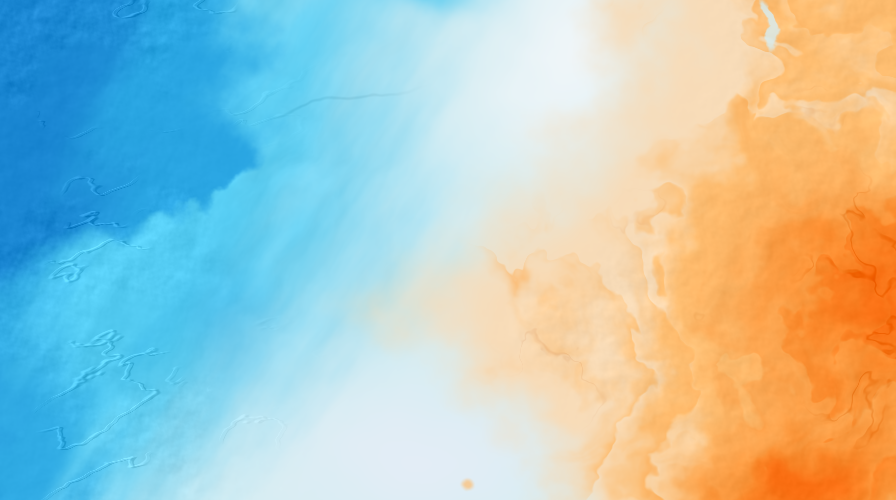
A Shadertoy shader for this background:

```glsl
#define DEEP_BLUE vec3(0.08, 0.50, 0.81)
#define BLUE vec3(0.14, 0.63, 0.88)
#define CYAN vec3(0.32, 0.79, 0.94)
#define MIST vec3(0.84, 0.93, 0.95)
#define CREAM vec3(0.97, 0.86, 0.72)
#define APRICOT vec3(0.99, 0.74, 0.44)
#define ORANGE vec3(0.98, 0.55, 0.18)
#define FLAME vec3(0.98, 0.42, 0.06)
#define WARP 0.09
#define RELIEF 0.36
#define VEIN_WIDTH 0.012
#define TERRACES 6.0

float hash(vec2 p) {
    p = fract(p * vec2(0.1031, 0.1137));
    p += dot(p, p.yx + 33.33);
    return fract((p.x + p.y) * p.x * 17.0);
}

float noise(vec2 p) {
    vec2 i = floor(p), f = fract(p);
    f = f * f * (3.0 - 2.0 * f);
    return mix(mix(hash(i), hash(i + vec2(1, 0)), f.x),
               mix(hash(i + vec2(0, 1)), hash(i + vec2(1, 1)), f.x), f.y);
}

float fbm(vec2 p) {
    float sum = 0.0, amp = 0.5;
    for (int i = 0; i < 5; i++) {
        sum += amp * noise(p);
        p = mat2(1.6, 1.2, -1.2, 1.6) * p + 7.3;
        amp *= 0.5;
    }
    return sum;
}

// Soft elliptical spot
float glow(vec2 p, vec2 center, vec2 radius) {
    vec2 d = (p - center) / radius;
    return exp(-dot(d, d));
}

// Plaster height lit from the upper left
float relief(vec2 p) {
    return fbm(p) - fbm(p + vec2(-0.12, 0.12));
}

// Thin crease along a level line of the noise
float vein(vec2 p) {
    return 1.0 - smoothstep(0.0, VEIN_WIDTH, abs(fbm(p) - 0.48));
}

// Stepped pigment layers, crisp on one side and soft on the other
float pigmentLayers(vec2 p) {
    float f = fract(fbm(p) * TERRACES);
    return f * (1.0 - smoothstep(0.88, 1.0, f)) - 0.42;
}

void mainImage(out vec4 fragColor, in vec2 fragCoord) {
    vec2 uv = fragCoord / iResolution.xy;
    vec2 p = fragCoord / iResolution.y;
    vec2 warp = vec2(fbm(p * 5.0 + 3.0), fbm(p * 5.0 + 19.0)) - 0.48;
    vec2 ragged = vec2(fbm(p * 16.0 + 41.0), fbm(p * 16.0 + 57.0)) - 0.48;
    vec2 q = uv + WARP * warp;
    float along = dot(p, vec2(0.55, 0.83)), across = dot(p, vec2(0.83, -0.55));
    float streak = fbm(vec2(across * 9.0, along * 2.5)) - 0.48;
    float brush = fbm(vec2(across * 22.0, along * 6.0) + 3.0 * warp) - 0.48;

    // Cyan wash fading into the pale diagonal band
    float paleEdge = 0.27 + 0.58 * uv.y - 0.34 * uv.y * uv.y;
    float pale = smoothstep(-0.28, 0.08, q.x - paleEdge + 0.18 * streak);
    vec3 color = mix(CYAN, MIST, pale);
    color += 0.12 * brush * (1.0 - pale);
    color = mix(color, vec3(0.96, 0.97, 0.98), 0.8 * glow(q, vec2(0.64, 0.90), vec2(0.08, 0.25)));
    color = mix(color, vec3(0.91, 0.93, 0.97), 0.7 * glow(q, vec2(0.48, 0.08), vec2(0.14, 0.14)));
    float lowerLeft = (1.0 - smoothstep(0.0, 0.17, q.x + 0.25 * streak)) * (1.0 - 0.4 * uv.y);
    color = mix(color, BLUE, 0.75 * lowerLeft);
    color = mix(color, BLUE, 0.25 * glow(q, vec2(0.25, 0.36), vec2(0.05, 0.12)));
    color = mix(color, CYAN, 0.8 * glow(q, vec2(0.46, 1.01), vec2(0.06, 0.04)));

    // Dark blue plaster with a torn lower edge
    vec2 torn = q + 0.07 * ragged;
    float blueEdge = 0.285 * smoothstep(0.36, 0.70, torn.y);
    float tear = mix(0.08, 0.010, glow(uv, vec2(0.2, 0.64), vec2(0.2, 0.1)));
    float deep = 1.0 - smoothstep(-tear, 0.4 * tear, torn.x - blueEdge);
    vec3 plaster = mix(DEEP_BLUE, BLUE, smoothstep(0.0, 0.25, q.x + 0.3 * streak));
    color = mix(color, plaster, 0.88 * deep);

    // Trowel marks and shallow scratches in the cool paint
    float coolMask = 1.0 - smoothstep(0.15, 0.38, uv.x);
    float trowel = 0.6 * relief(vec2(across * 9.0, along * 16.0)) + relief(p * 24.0 + 9.0);
    float worn = 0.5 + smoothstep(0.42, 0.58, fbm(p * 6.0 + 23.0));
    color += RELIEF * coolMask * trowel * worn * mix(0.35, 0.45, deep);
    float crackArea = coolMask * smoothstep(0.45, 0.58, fbm(p * 5.0 + 71.0));
    vec2 scratch = vec2(dot(p, vec2(0.9, 0.4)) * 4.5, dot(p, vec2(-0.4, 0.9)) * 11.0) + 2.0;
    color += 0.09 * crackArea * (vein(scratch) - vein(scratch + vec2(-0.03, 0.05)));

    // Single raised crease on the pale cyan
    float crease = uv.y - (0.76 + 0.44 * (uv.x - 0.30)) - 0.06 * warp.y;
    float creaseSpan = smoothstep(0.29, 0.33, uv.x) * (1.0 - smoothstep(0.40, 0.49, uv.x));
    color -= 0.05 * creaseSpan * (1.0 - smoothstep(0.0, 0.005, abs(crease)));

    // Warm wash with a pale lobe reaching left below the middle
    float lobe = (uv.y - 0.34) / 0.19;
    float reach = exp(-lobe * lobe);
    float warmEdge = 0.62 + 0.06 * uv.y - 0.17 * reach;
    float warmDepth = q.x - warmEdge + 0.12 * warp.y + 0.05 * ragged.x;
    float softness = mix(0.03, 0.13, smoothstep(0.25, 0.42, uv.y) * (1.0 - smoothstep(0.6, 0.9, uv.y)));
    float warm = smoothstep(-softness, 0.09, warmDepth);
    color = mix(color, CREAM, warm);
    float clouds = fbm(p * 4.0 + 2.0 * warp + 11.0) - 0.48;
    float layers = pigmentLayers(p * 2.8 + 0.9 * warp + 13.0);
    float tone = warmDepth - 0.14 * reach - 0.13 * smoothstep(0.6, 1.0, uv.y) - 0.02;
    tone += 0.45 * clouds + 0.13 * layers;
    color = mix(color, APRICOT, warm * smoothstep(-0.03, 0.21, tone));
    float heat = 0.95 * glow(q, vec2(1.02, 0.39), vec2(0.15, 0.25))
               + 0.75 * glow(q, vec2(0.90, 0.02), vec2(0.13, 0.13));
    heat = clamp(heat + warm * (0.7 * clouds + 0.16 * layers), 0.0, 1.0);
    color = mix(color, ORANGE, warm * smoothstep(0.08, 0.72, heat));
    color = mix(color, FLAME, warm * 0.9 * smoothstep(0.50, 1.0, heat));

    // Wrinkles and cloudy relief in the warm paint
    float rough = warm * smoothstep(0.05, 0.20, warmDepth);
    float crumple = 0.6 * relief(p * 7.0 + 2.0 * warp + 5.0) + relief(p * 19.0);
    color += RELIEF * 0.38 * rough * crumple;
    float patches = smoothstep(0.44, 0.62, fbm(p * 4.0 + 31.0));
    color -= vec3(0.04, 0.08, 0.09) * rough * patches * vein(p * 4.0 + warp);

    // Ragged pale chip at the top and a stray drop at the bottom
    float chip = glow(uv + 0.05 * ragged, vec2(0.862, 0.95), vec2(0.009, 0.06));
    color = mix(color, MIST, 0.8 * smoothstep(0.25, 0.6, chip));
    float drop = length(p - vec2(0.935, 0.032) + 0.02 * ragged);
    color = mix(color, APRICOT, 0.7 * (1.0 - smoothstep(0.004, 0.017, drop)));

    fragColor = vec4(clamp(color, 0.0, 1.0), 1.0);
}
```
